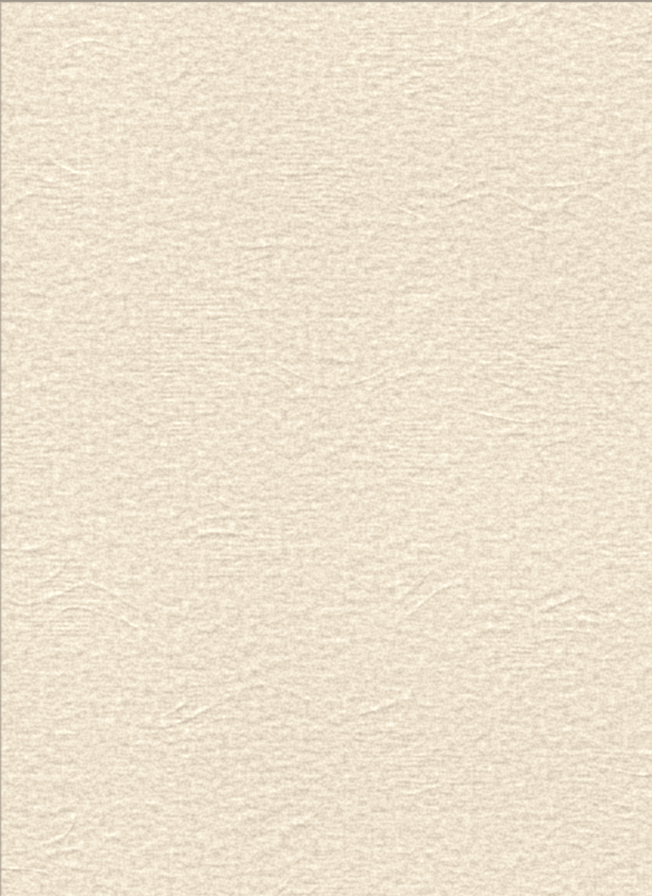
Write a Shadertoy shader that draws this texture.

```glsl
const vec3 SHADOW = vec3(0.87, 0.82, 0.745);
const vec3 CREAM = vec3(0.93, 0.882, 0.80);
const vec3 HIGHLIGHT = vec3(0.97, 0.937, 0.862);
const vec3 EDGE_GREY = vec3(0.62, 0.59, 0.54);
const float TAU = 6.2831853;

float hash(vec2 cell) {
    vec3 h = fract(vec3(cell.xyx) * vec3(0.1031, 0.1030, 0.0973));
    h += dot(h, h.yzx + 33.33);
    return fract((h.x + h.y) * h.z);
}

// Slope contribution of one lattice corner
float corner(vec2 cell, vec2 offset, vec2 f) {
    float angle = TAU * hash(cell + offset);
    return dot(vec2(cos(angle), sin(angle)), f - offset);
}

float gradientNoise(vec2 p) {
    vec2 cell = floor(p);
    vec2 f = p - cell;
    vec2 u = f * f * f * (f * (f * 6.0 - 15.0) + 10.0);
    float low = mix(corner(cell, vec2(0, 0), f), corner(cell, vec2(1, 0), f), u.x);
    float high = mix(corner(cell, vec2(0, 1), f), corner(cell, vec2(1, 1), f), u.x);
    return mix(low, high, u.y);
}

// Bends coordinates so that the wrinkles slant both ways
vec2 warp(vec2 p, float frequency, float amount) {
    float dx = gradientNoise(p * frequency + 7.3);
    float dy = gradientNoise(p * frequency + 51.9);
    return p + amount * vec2(dx, dy);
}

// Thin ridge along the zero line of stretched noise
float crease(vec2 p, vec2 frequency, float sharpness) {
    float n = gradientNoise(p * frequency);
    return exp(-sharpness * n * n);
}

float pulpHeight(vec2 p) {
    return gradientNoise(p * vec2(52.0, 112.0) + 13.0)
         + 0.6 * gradientNoise(p * vec2(29.0, 58.0) + 90.0);
}

float wrinkleHeight(vec2 p, float patchiness) {
    vec2 q = warp(p, 9.0, 0.06);
    float fold = crease(q + 3.1, vec2(13.0, 32.0), 110.0);
    float longFold = crease(q + 8.7, vec2(7.0, 12.0), 420.0);
    return patchiness * fold + 0.4 * longFold;
}

// Fine horizontal ribs, broken up into patches
float ribs(vec2 p, float count, float strength) {
    float wobble = 5.0 * gradientNoise(p * vec2(24.0, 40.0));
    return strength * sin(TAU * count * p.y + wobble);
}

vec3 paperColor(float tone) {
    vec3 target = tone < 0.0 ? SHADOW : HIGHLIGHT;
    return mix(CREAM, target, min(abs(tone), 2.2));
}

void mainImage(out vec4 fragColor, in vec2 fragCoord) {
    vec2 p = fragCoord / iResolution.y;
    vec2 toLight = vec2(-0.0008, 0.0029);

    // Embossed relief lit from above
    float patchiness = smoothstep(-0.15, 0.4, gradientNoise(p * vec2(8.0, 11.0) + 20.0));
    float pulp = pulpHeight(p) - pulpHeight(p + toLight);
    float wrinkles = wrinkleHeight(p, patchiness) - wrinkleHeight(p + toLight, patchiness);

    // Woven grain and speckle
    float weave = gradientNoise(p * vec2(118.0, 226.0) + 5.0);
    float speckle = gradientNoise(p * vec2(290.0, 310.0) + 37.0);
    float ribPatch = smoothstep(-0.05, 0.45, gradientNoise(p * vec2(7.0, 9.0) + 64.0));
    float cloud = gradientNoise(p * vec2(5.0, 3.5) + 44.0);

    float tone = 0.14 + 1.35 * pulp + 1.15 * wrinkles + 1.6 * weave
               + 1.4 * speckle + ribs(p, 165.0, 0.45 * ribPatch) + 0.25 * cloud;
    vec3 color = paperColor(tone);

    // Grey rim along the top and left
    float topRim = 1.0 - smoothstep(0.0012, 0.0034, 1.0 - p.y);
    float leftRim = 1.0 - smoothstep(0.0005, 0.0026, p.x);
    color = mix(color, EDGE_GREY, max(topRim, 0.65 * leftRim));

    fragColor = vec4(color, 1.0);
}
```
